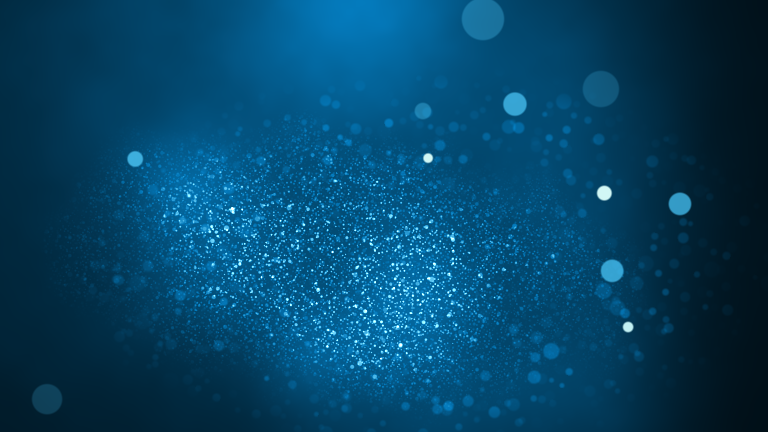
Give the GLSL for this background, as a Shadertoy shader.

```glsl
const vec3 BLUE = vec3(0.02, 0.65, 1.0);
const vec3 SPARK = vec3(1.0, 0.85, 0.6);
const vec3 CYAN = vec3(0.25, 0.71, 0.90);
const vec3 PALE = vec3(0.82, 0.97, 0.96);
const float AMBIENT = 0.14;
const float SPARK_LEVEL = 0.74;
const float RIGHT_FADE = 0.35;
const vec2 CLOUD_CENTER = vec2(0.80, 0.385);
const vec2 CLOUD_RADII = vec2(0.62, 0.30);
const float CLOUD_TILT = -0.14;
const float CLOUD_MIST = 0.03;
const vec2 BOKEH_CENTER = vec2(0.98, 0.40);
const vec2 BOKEH_RADII = vec2(0.78, 0.42);
const int GLITTER_LAYERS = 5;
const float GLITTER_CELL = 0.0074;
const float GLITTER_GAIN = 0.90;
const int BOKEH_LAYERS = 3;
const float BOKEH_CELL = 0.032;
const float BOKEH_GAIN = 0.24;

// Soft lights: center, radius, gain
const vec4 GLOWS[11] = vec4[11](
    vec4(0.58, 0.78, 0.70, 0.23), vec4(0.86, 1.00, 0.19, 0.20),
    vec4(0.72, 0.98, 0.42, 0.17), vec4(0.42, 0.57, 0.12, 0.17),
    vec4(0.51, 0.36, 0.18, 0.17), vec4(0.95, 0.30, 0.16, 0.24),
    vec4(0.73, 0.19, 0.12, 0.19), vec4(0.95, 0.05, 0.25, 0.21),
    vec4(1.32, 0.10, 0.22, 0.17), vec4(1.33, 0.48, 0.32, 0.16),
    vec4(1.15, 0.88, 0.36, 0.13));

// Large out-of-focus lights: center, radius, strength
const vec4 LIGHTS[11] = vec4[11](
    vec4(1.118, 0.956, 0.049, 0.38), vec4(1.391, 0.794, 0.042, 0.24),
    vec4(1.192, 0.759, 0.027, 0.85), vec4(0.313, 0.632, 0.018, 0.92),
    vec4(1.574, 0.528, 0.026, 0.82), vec4(1.417, 0.373, 0.026, 0.85),
    vec4(1.399, 0.553, 0.017, 1.20), vec4(0.109, 0.076, 0.035, 0.22),
    vec4(0.979, 0.743, 0.019, 0.45), vec4(0.991, 0.634, 0.011, 1.15),
    vec4(1.454, 0.243, 0.012, 1.10));

vec3 hash3(vec2 p) {
    vec3 q = fract(p.xyx * vec3(0.1031, 0.1030, 0.0973));
    q += dot(q, q.yxz + 33.33);
    return fract((q.xxy + q.yzz) * q.zyx);
}

float noise(vec2 p) {
    vec2 i = floor(p), f = fract(p);
    f = f * f * (3.0 - 2.0 * f);
    return mix(mix(hash3(i).x, hash3(i + vec2(1, 0)).x, f.x),
               mix(hash3(i + vec2(0, 1)).x, hash3(i + vec2(1, 1)).x, f.x), f.y);
}

float fbm(vec2 p) {
    float sum = 0.0, gain = 0.5;
    for (int i = 0; i < 4; i++) {
        sum += gain * noise(p);
        p = p * 2.03 + 17.0;
        gain *= 0.5;
    }
    return sum;
}

mat2 rotation(float a) {
    return mat2(cos(a), sin(a), -sin(a), cos(a));
}

float disc(float dist, float radius, float blur) {
    return 1.0 - smoothstep(radius - blur, radius + blur, dist);
}

// One jittered dot per cell; a high rarity leaves few bright dots
float scatter(vec2 p, float cell, float seed, float rarity, float blur) {
    vec2 id = floor(p / cell);
    vec3 h = hash3(id + seed);
    vec3 g = hash3(id + seed + 71.7);
    float radius = mix(0.16, 0.30, h.z);
    vec2 center = (id + mix(vec2(radius), vec2(1.0 - radius), h.xy)) * cell;
    return disc(length(p - center), radius * cell, blur) * pow(g.x, rarity);
}

vec3 tone(float level) {
    return BLUE * min(level, SPARK_LEVEL) + SPARK * max(level - SPARK_LEVEL, 0.0);
}

void mainImage(out vec4 fragColor, in vec2 fragCoord) {
    vec2 p = fragCoord / iResolution.y;
    float pixel = 1.0 / iResolution.y;

    // Misty light field, fading to the right
    float level = AMBIENT;
    for (int i = 0; i < 11; i++) {
        vec2 d = (p - GLOWS[i].xy) / GLOWS[i].z;
        level += GLOWS[i].w * exp(-dot(d, d));
    }
    level *= 0.86 + 0.30 * fbm(p * 4.5);
    level *= 1.0 - RIGHT_FADE * smoothstep(1.45, 1.78, p.x);

    // Fine glitter inside a tilted cloud
    vec2 q = rotation(-CLOUD_TILT) * (p - CLOUD_CENTER) / CLOUD_RADII;
    float edge = length(q) + 0.5 * (fbm(p * 7.0 + 5.0) - 0.47);
    float cloud = 1.0 - smoothstep(0.35, 1.15, edge);
    float glitter = 0.0, cell = GLITTER_CELL;
    for (int i = 0; i < GLITTER_LAYERS; i++) {
        float n = float(i);
        vec2 turned = rotation(0.6 + n * 1.1) * p + 3.0;
        glitter += scatter(turned, cell, n * 19.0, 2.2 + 3.5 * n, pixel * 0.8);
        cell *= 1.3;
    }
    level += cloud * (CLOUD_MIST + GLITTER_GAIN * glitter * (0.35 + 1.3 * level));

    // Faint bokeh around the cloud
    float reach = length((p - BOKEH_CENTER) / BOKEH_RADII);
    float ring = smoothstep(0.2, 0.7, reach) * (1.0 - smoothstep(0.75, 1.1, reach));
    cell = BOKEH_CELL;
    for (int i = 0; i < BOKEH_LAYERS; i++) {
        float n = float(i);
        vec2 turned = rotation(0.4 + n * 0.9) * p + 5.0;
        level += BOKEH_GAIN * ring * scatter(turned, cell, 130.0 + n * 23.0, 7.0, pixel * 1.5);
        cell *= 1.4;
    }
    vec3 color = tone(level);

    // Large lights on top
    for (int i = 0; i < 11; i++) {
        vec4 light = LIGHTS[i];
        vec3 tint = mix(CYAN, PALE, smoothstep(0.9, 1.15, light.w));
        float cover = disc(length(p - light.xy), light.z, pixel * 1.2);
        color = mix(color, tint, cover * min(light.w, 1.0));
    }
    fragColor = vec4(color, 1.0);
}
```
